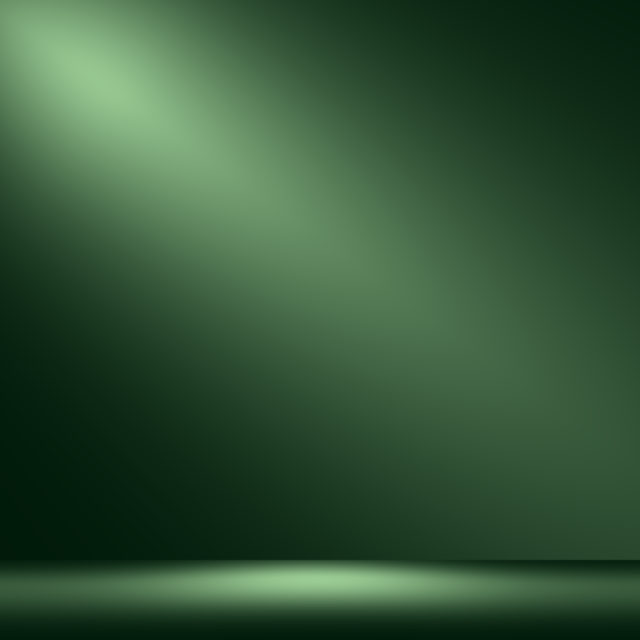
A three.js fragment shader for this background:

```glsl
#define BEAM_SOURCE vec2(0.0, 0.984)
#define BEAM_DIR vec2(0.813, -0.582)
#define BEAM_FALLOFF 1.1
#define BEAM_WIDTH 0.165
#define BEAM_SPREAD 0.17
#define FLOOR_EDGE 0.125
#define FLOOR_CENTER 0.495
#define FLOOR_GLOW_Y 0.095
#define EDGE_SOFTNESS 0.0015
#define SHADOW_GREEN vec3(0.0, 0.10, 0.035)
#define LIGHT_GREEN vec3(0.575, 0.76, 0.553)

varying vec2 vUv;

// Diagonal spotlight that widens and fades along its axis
float beamLight(vec2 p) {
  vec2 offset = p - BEAM_SOURCE;
  float along = dot(offset, BEAM_DIR);
  float across = abs(dot(offset, vec2(BEAM_DIR.y, -BEAM_DIR.x)));
  float width = BEAM_WIDTH + BEAM_SPREAD * max(along, 0.0);
  float fade = exp(-BEAM_FALLOFF * (along - 0.25));
  float onset = smoothstep(-0.3, 0.25, along);
  return onset * fade * exp(-pow(across / width, 1.6));
}

// Wide reflection, brightest at the middle of the floor
float floorLight(vec2 p) {
  float side = (p.x - FLOOR_CENTER) / 0.25;
  float center = exp(-side * side);
  float rise = p.y - mix(FLOOR_GLOW_Y - 0.012, FLOOR_GLOW_Y, center);
  float band = rise / (rise > 0.0 ? 0.027 : 0.045);
  return mix(0.38, 1.06, center) * exp(-band * band);
}

void main() {
  float wallMask = smoothstep(-EDGE_SOFTNESS, EDGE_SOFTNESS, vUv.y - FLOOR_EDGE);
  float light = mix(floorLight(vUv), beamLight(vUv), wallMask);
  gl_FragColor = vec4(mix(SHADOW_GREEN, LIGHT_GREEN, light), 1.0);
}
```
